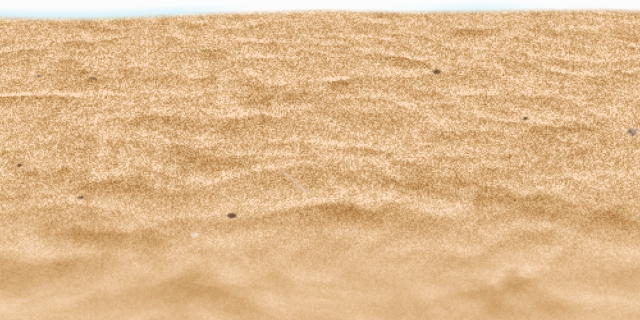
Reproduce this texture procedurally as a Shadertoy shader.

```glsl
#define VANISH_Y 1.30
#define DUNE_FREQ vec2(3.2, 8.5)
#define DUNE_CONTRAST 1.05
#define MOUND_DARKNESS 0.25
#define GRAIN_FREQ 250.0
#define GRAIN_STRENGTH 0.80
#define FOCUS_Y 0.66
#define SAND_DARK vec3(0.68, 0.47, 0.26)
#define SAND_LIGHT vec3(0.935, 0.795, 0.64)

float hash(vec2 p) {
    vec3 q = fract(vec3(p.xyx) * 0.1031);
    q += dot(q, q.yzx + 33.33);
    return fract((q.x + q.y) * q.z);
}

float noise(vec2 p) {
    vec2 i = floor(p), f = fract(p);
    f = f * f * (3.0 - 2.0 * f);
    return mix(mix(hash(i), hash(i + vec2(1, 0)), f.x),
               mix(hash(i + vec2(0, 1)), hash(i + vec2(1, 1)), f.x), f.y);
}

// Sharp-crested ridges, with octaves turned against each other
float duneHeight(vec2 p) {
    float height = 0.0, amp = 0.55;
    p += 0.7 * vec2(noise(p * 0.8 + 7.0), noise(p * 0.8 + 31.0));
    for (int i = 0; i < 4; i++) {
        float n = 2.0 * noise(p) - 1.0;
        height += amp * (1.0 - sqrt(n * n + 0.004));
        p = mat2(1.75, 0.35, -0.35, 1.75) * p + 13.7;
        amp *= 0.52;
    }
    return height;
}

// Shaded near side of the large mounds: centre x, centre y, half width
float moundShade(vec2 uv, float depth, float blur) {
    const vec3 mounds[16] = vec3[16](
        vec3(0.215, 0.420, 0.085), vec3(0.190, 0.255, 0.110),
        vec3(0.335, 0.100, 0.090), vec3(0.312, 0.505, 0.080),
        vec3(0.690, 0.455, 0.150), vec3(0.790, 0.370, 0.085),
        vec3(0.950, 0.310, 0.065), vec3(0.785, 0.100, 0.095),
        vec3(0.565, 0.330, 0.110), vec3(0.250, 0.625, 0.050),
        vec3(0.395, 0.622, 0.065), vec3(0.420, 0.715, 0.040),
        vec3(0.535, 0.720, 0.040), vec3(0.875, 0.605, 0.060),
        vec3(0.075, 0.440, 0.090), vec3(0.725, 0.905, 0.036));
    float shade = 0.0;
    vec2 warp = vec2(noise(uv * vec2(18, 22)), noise(uv * vec2(26, 20) + 9.0)) - 0.5;
    warp += 0.4 * (noise(uv * vec2(60, 50) + 3.0) - 0.5);
    for (int i = 0; i < 16; i++) {
        vec3 m = mounds[i];
        vec2 q = (uv - m.xy) / vec2(m.z * 1.1, 0.045 * depth) + warp * vec2(0.6, 1.2);
        float below = 1.0 - 1.1 * q.x * q.x - q.y;
        float side = 1.0 - smoothstep(0.3, 1.2, abs(q.x));
        float face = smoothstep(0.0, 0.35 + blur * 0.5, below)
                   * (1.0 - smoothstep(0.8, 2.7, below));
        float rim = exp(-7.0 * (below + 0.25) * (below + 0.25));
        shade += side * (face - 0.45 * rim);
    }
    return clamp(shade, -0.5, 1.1);
}

float segmentDistance(vec2 p, vec2 a, vec2 b) {
    vec2 ab = b - a;
    return length(p - a - ab * clamp(dot(p - a, ab) / dot(ab, ab), 0.0, 1.0));
}

// Twigs, pebbles and shell bits: x, y, radius
void addDebris(inout vec3 color, vec2 uv, float px) {
    const vec3 bits[9] = vec3[9](
        vec3(0.146, 0.755, 0.006), vec3(0.681, 0.776, 0.008),
        vec3(0.062, 0.763, 0.004), vec3(0.362, 0.326, 0.009),
        vec3(0.126, 0.383, 0.006), vec3(0.820, 0.630, 0.004),
        vec3(0.031, 0.484, 0.004), vec3(0.305, 0.266, 0.008),
        vec3(0.988, 0.588, 0.015));
    for (int i = 0; i < 9; i++) {
        vec2 q = (uv - bits[i].xy) * vec2(1.5, 1.25);
        float r = length(q) + 0.006 * (noise(uv * vec2(240, 120)) - 0.5);
        float cover = 1.0 - smoothstep(-0.003 - px, 0.003 + px, r - bits[i].z);
        vec3 tint = vec3(0.30, 0.19, 0.11);
        if (i == 7) tint = vec3(0.96, 0.91, 0.86);
        if (i == 8) tint = mix(vec3(0.36, 0.27, 0.20), vec3(0.93, 0.85, 0.75),
                               noise(uv * vec2(260, 90)));
        color = mix(color, tint, 0.75 * cover);
    }
    float quill = segmentDistance(uv * vec2(2, 1), vec2(0.882, 0.465), vec2(0.956, 0.402));
    color = mix(color, vec3(0.88, 0.79, 0.73), 0.65 * (1.0 - smoothstep(0.0, 0.005 + px, quill)));
}

vec3 sandColor(vec2 uv, float px) {
    float depth = VANISH_Y - min(uv.y, 1.0);
    float blur = smoothstep(0.14, 0.60, abs(uv.y - FOCUS_Y));

    // Slopes on a receding plane; faces toward the viewer are darker
    vec2 ground = vec2((uv.x - 0.5) * 2.0 / depth, -log(depth)) * DUNE_FREQ + 20.0;
    ground.y -= 0.35 * duneHeight(ground);
    float slope = duneHeight(ground + vec2(0.06, mix(0.20, 0.34, blur))) - duneHeight(ground);
    float tone = 0.79 - DUNE_CONTRAST * slope * mix(1.0, 0.55, blur);
    tone -= MOUND_DARKNESS * moundShade(uv, depth, blur);
    tone += 0.05 * (1.0 - smoothstep(0.0, 0.3, uv.y));

    // Grains, crisp in the focal band and soft elsewhere
    vec2 g = uv * vec2(2, 1) * GRAIN_FREQ;
    float grain = noise(g) - 0.5;
    float clumps = noise(g * 0.45 + 5.0) - 0.5;
    tone += GRAIN_STRENGTH * (grain * mix(0.95, 0.18, blur) + clumps * mix(0.38, 0.14, blur));
    tone -= 0.4 * smoothstep(0.86, 0.98, noise(g * 0.6 + 70.0)) * (1.0 - blur);

    tone = clamp(tone, -0.25, 1.2);
    vec3 color = mix(SAND_DARK, SAND_LIGHT, tone);
    color.b -= 0.09 * tone * (1.0 - tone);
    addDebris(color, uv, px);
    return color;
}

void mainImage(out vec4 fragColor, in vec2 fragCoord) {
    vec2 uv = fragCoord / iResolution.xy;
    float px = 1.0 / iResolution.y;
    vec3 color = sandColor(uv, px);

    // Bright sky with pale blue water above an uneven horizon
    float horizon = 0.941 + 0.022 * smoothstep(0.1, 0.53, uv.x)
                  + 0.008 * (noise(vec2(uv.x * 14.0, 3.0)) - 0.5);
    float water = (1.0 - smoothstep(0.25, 0.42, uv.x))
                + 0.7 * exp(-pow((uv.x - 0.74) / 0.09, 2.0));
    water *= 1.0 - smoothstep(0.008, 0.040, uv.y - horizon);
    vec3 sky = mix(vec3(0.99), vec3(0.87, 0.95, 0.97), water);
    color = mix(color, sky, smoothstep(-0.008 - px, 0.010 + px, uv.y - horizon));

    fragColor = vec4(clamp(color, 0.0, 1.0), 1.0);
}
```
